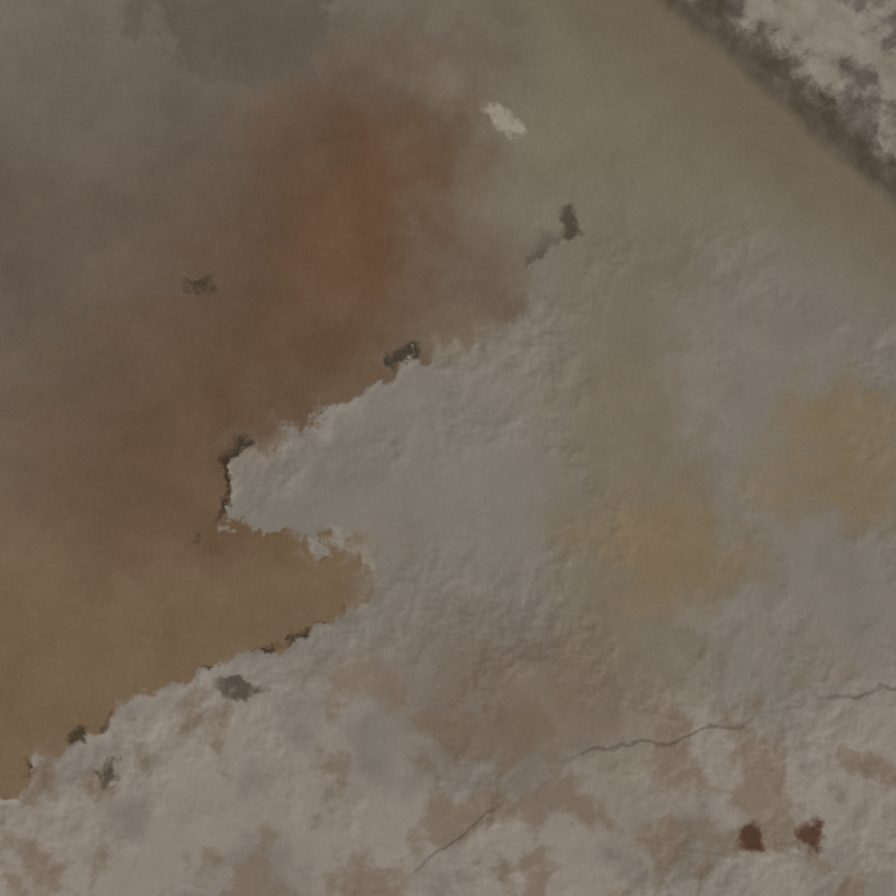
A Shadertoy shader for this texture:

```glsl
// Weathered wall: a smooth, rust-stained coat with pale plaster peeling over it,
// a dark diagonal ledge in one corner, ochre stains and a hairline crack.
// Warped layered sines give blotches and ragged edges; cellular noise gives lumps.

#define ramp smoothstep

vec2 hash2(vec2 p) {
    vec3 q = fract(p.xyx * vec3(.1031, .1030, .0973));
    q += dot(q, q.yzx + 33.33);
    return fract((q.xx + q.yz) * q.zy);
}

// Distance to the nearest scattered point
float cells(vec2 p) {
    vec2 id = floor(p);
    float nearest = 2.;
    for (int i = 0; i < 9; i++) {
        vec2 cell = id + vec2(i % 3, i / 3) - 1.;
        nearest = min(nearest, length(cell + hash2(cell) - p));
    }
    return nearest;
}

// Layered, mutually bent sines, roughly -0.8 to 0.8
float waves(vec2 p) {
    float sum = 0., amp = .5;
    for (int i = 0; i < 6; i++) {
        p = mat2(.8, .6, -.6, .8) * p + 2.3;
        sum += amp * sin(p.x + 1.6 * sin(p.y * .8)) * cos(p.y + 1.4 * sin(p.x * .7));
        p *= 1.87;
        amp *= .62;
    }
    return sum;
}

float blob(vec2 p, vec2 center, vec2 radius) {
    return 1. - ramp(.35, 1.25, length((p - center) / radius));
}

float segment(vec2 p, vec2 a, vec2 b) {
    vec2 ab = b - a;
    return length(p - a - ab * clamp(dot(p - a, ab) / dot(ab, ab), 0., 1.));
}

// Left border of the plaster as x over y
float border(float y) {
    return -.03 + .23 * ramp(.07, .26, y) + .2 * ramp(.23, .33, y) - .14 * ramp(.375, .415, y)
        + .14 * ramp(.47, .58, y) + .17 * ramp(.565, .64, y) + .05 * ramp(.62, .75, y);
}

// Signed distance to the ragged border, positive on the plaster
float plasterDist(vec2 p) {
    p += .026 * vec2(waves(p * 36.), waves(p * 36. + 9.)) + .012 * waves(p * 85.);
    float slope = (border(p.y + .01) - border(p.y - .01)) / .02;
    return (p.x - border(p.y)) / sqrt(1. + slope * slope);
}

// Lumps come in patches, denser near the border and the bottom
float height(vec2 p) {
    float d = plasterDist(p);
    float patches = ramp(-.25, .5, waves(p * 15. + 6.) + .5 * exp(-abs(d) * 14.) - .5 * p.y + .15);
    float lumps = .75 * waves(p * 44.) - .6 * cells(p * 38. + waves(p * 30.));
    return ramp(-.008, .012, d) * (1. - ramp(.66, .85, p.y)) * (.3 + patches * lumps) + .1 * waves(p * 60.);
}

void mainImage(out vec4 fragColor, in vec2 fragCoord) {
    vec2 uv = fragCoord / iResolution.xy;
    float broad = waves(uv * 9.), mottle = waves(uv * 27. + 4.), fine = waves(uv * 80.);
    vec2 soft = uv + .045 * vec2(mottle, waves(uv * 24. + 7.));

    // Coat with rust and a grey patch at the top
    vec3 coat = mix(vec3(.4, .352, .31), vec3(.44, .405, .36), ramp(.72, 1., uv.y - uv.x * .2));
    coat = mix(coat, vec3(.445, .37, .285), 1. - ramp(.28, .66, soft.y - .25 * soft.x));
    float rust = 1. - ramp(.02, .21, segment(soft, vec2(.43, .8), vec2(.2, .5)));
    coat = mix(coat, vec3(.39, .305, .235), rust * .85);
    coat = mix(coat, vec3(.41, .295, .205), .4 * blob(soft, vec2(.39, .75), vec2(.11, .16)));
    float grey = blob(soft + .02 * fine, vec2(.26, .98), vec2(.13, .09));
    coat = mix(coat, vec3(.375, .342, .305), .8 * ramp(.2, .6, grey));

    // Plaster, olive above, with whitish and dingy patches at the bottom
    vec3 plaster = mix(vec3(.485, .457, .42), vec3(.455, .418, .357), ramp(.55, .85, uv.y + .1 * broad));
    float whitish = ramp(-.25, .4, waves(uv * 13. + 2.) + .4 - 1.5 * uv.y);
    plaster = mix(plaster, vec3(.545, .508, .47), whitish * (1. - ramp(.15, .4, uv.y)));
    float dingy = ramp(-.05, .5, mottle) * (1. - ramp(.18, .36, uv.y));
    plaster = mix(plaster, vec3(.45, .395, .335), .8 * dingy);
    plaster = mix(plaster, vec3(.46, .415, .345), .75 * blob(soft, vec2(.7, .45), vec2(.1, .36)));
    plaster = mix(plaster, vec3(.43, .365, .31), .5 * blob(soft, vec2(.56, .23), vec2(.15, .1)));
    for (float k = 0.; k < 3.; k++) {
        vec2 center = vec2(.75 + .19 * min(k, 1.), .385 + .07 * k);
        plaster = mix(plaster, vec3(.485, .415, .31), .7 * blob(soft, center, vec2(.1, .075 - .015 * k)));
    }

    // Border drifting between sharp and soft below, gradual change above
    float d = plasterDist(uv), fade = ramp(.6, .8, uv.y);
    float blur = mix(.005, .035, ramp(-.15, .4, waves(uv * 17. + 8.)));
    float cover = mix(ramp(-blur, blur, d), ramp(.42, .62, soft.x), fade);
    vec3 color = mix(coat, plaster, cover) + .016 * broad + .018 * mottle;

    // Relief lit from the upper left, broken shadows and pale rims
    float relief = height(uv) - height(uv + vec2(-.004, .004));
    color += .085 * clamp(relief, -.5, .6);
    float gaps = ramp(.1, .4, waves(uv * 22. + 3.)) * (1. - fade);
    color *= 1. - .4 * gaps * ramp(-.018, -.003, d) * (1. - ramp(-.003, .006, d));
    float rim = ramp(-.1, .4, waves(uv * 26. + 5.)) * (1. - fade);
    color += .045 * rim * ramp(-.004, .008, d) * (1. - ramp(.008, .03, d));

    // Ledge: brown slope, dark band, pale mottled corner
    float ledge = dot(uv - vec2(.74, 1.), vec2(.66, .75)) + .006 * mottle;
    color = mix(color, vec3(.425, .378, .31), .7 * ramp(-.13, -.03, ledge));
    color = mix(color, vec3(.335, .3, .26) + .04 * fine, ramp(-.012, .012, ledge));
    vec3 corner = mix(vec3(.52, .49, .44), vec3(.38, .35, .32), ramp(-.1, .45, waves(uv * 30.)));
    color = mix(color, corner + .04 * fine, ramp(.02, .055, ledge + .02 * fine));

    // Crack, faint and broken
    float crack = uv.y - .145 - (uv.x - .6) * (uv.x < .6 ? .85 : .22) + .012 * mottle;
    float visible = ramp(.44, .5, uv.x) * ramp(-.5, .3, waves(uv * 20.));
    color *= 1. - .17 * visible * (1. - ramp(.0005, .004, abs(crack)));

    // Rust spots, pits and a white chip
    vec2 rough = uv + .012 * vec2(fine, waves(uv * 75. + 5.));
    vec2 pair = vec2(uv.x < .873 ? .84 : .906, .066);
    color = mix(color, vec3(.28, .18, .13), .8 * blob(rough, pair, vec2(.016, .018)));
    float pits = blob(rough, vec2(.225, .685), vec2(.018, .007)) + blob(rough, vec2(.635, .75), vec2(.013, .02))
        + blob(rough, vec2(.27, .232), vec2(.03, .011)) + blob(rough, vec2(.12, .135), vec2(.012, .015));
    color = mix(color, vec3(.24, .2, .165), .65 * min(pits, 1.));
    float chip = segment(rough, vec2(.552, .875), vec2(.58, .857));
    color = mix(color, vec3(.6, .565, .51), .9 - .9 * ramp(.003, .014, chip));

    // Fine grain
    color += .016 * (cells(uv * 200.) - .5) + .008 * fine;
    fragColor = vec4(color, 1.);
}
```
